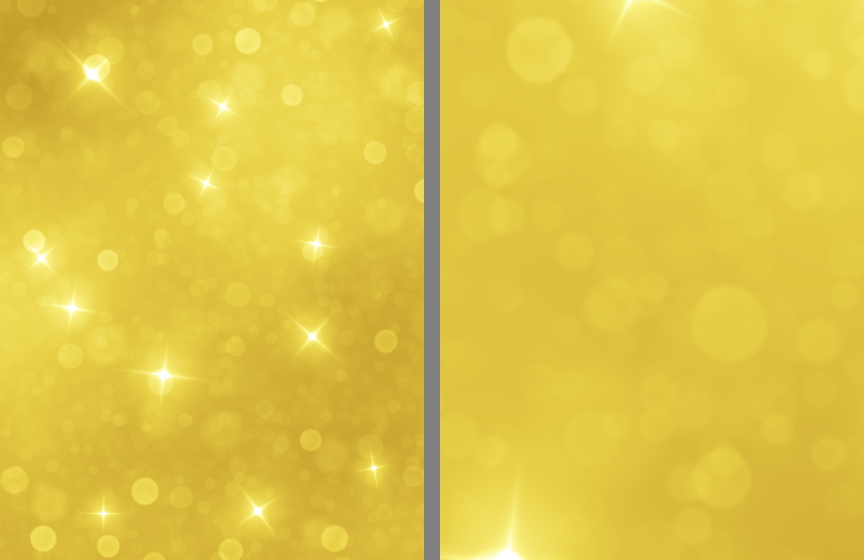
Left: the whole. Right: its middle third, enlarged.
Reproduce this background procedurally as a WebGL 1 fragment shader.

```glsl
precision highp float;
uniform vec2 u_resolution;

float hash(vec2 p) {
  return fract(sin(dot(p, vec2(127.1, 311.7))) * 43758.5453);
}

float noise(vec2 p) {
  vec2 i = floor(p), f = fract(p);
  f = f * f * (3.0 - 2.0 * f);
  return mix(mix(hash(i), hash(i + vec2(1.0, 0.0)), f.x),
             mix(hash(i + vec2(0.0, 1.0)), hash(i + vec2(1.0, 1.0)), f.x), f.y);
}

float fbm(vec2 p) {
  float sum = 0.0, amp = 0.5;
  for (int i = 0; i < 4; i++) {
    sum += amp * noise(p);
    p = p * 2.03 + 17.3;
    amp *= 0.5;
  }
  return sum;
}

float blob(vec2 p, vec2 center, float size) {
  vec2 d = (p - center) / size;
  return exp(-dot(d, d));
}

// Scattered light discs; radius and blur are fractions of the cell size.
float bokeh(vec2 p, float cell, float radius, float blur, float density, float seed) {
  vec2 g = p / cell, id = floor(g);
  float sum = 0.0;
  for (int y = -1; y <= 1; y++) {
    for (int x = -1; x <= 1; x++) {
      vec2 c = id + vec2(float(x), float(y)), k = c + seed;
      vec2 center = c + vec2(hash(k), hash(k + 31.7));
      float r = radius * mix(0.75, 1.1, hash(k + 57.1));
      float d = length(g - center);
      float disc = 1.0 - smoothstep(r - blur, r + blur, d);
      float rim = 0.8 + 0.2 * smoothstep(0.4 * r, r, d);
      float light = mix(0.25, 1.0, pow(hash(k + 83.9), 3.0));
      sum += step(hash(k + 11.3), density) * disc * rim * light;
    }
  }
  return sum;
}

// Four tapered rays, a wide soft halo and a hot core.
float sparkle(vec2 p, float size, float angle, float stretch) {
  float c = cos(angle), s = sin(angle);
  vec2 q = abs(mat2(c, s, -s, c) * p);
  float d = length(p);
  vec2 taper = max(1.0 - q / (size * vec2(1.0, stretch)), 0.0);
  vec2 width = size * (0.01 + 0.025 * taper);
  vec2 rays = taper * taper * exp(-q.yx / width);
  float halo = 0.5 * exp(-d * d / (size * size * 0.25)) + 0.6 * exp(-d / (size * 0.17));
  float core = 1.0 - smoothstep(size * 0.03, size * 0.085, d);
  return halo + 1.2 * (rays.x + rays.y) + 1.4 * core;
}

vec3 gold(float t) {
  vec3 c = mix(vec3(0.77, 0.62, 0.17), vec3(0.82, 0.69, 0.21), clamp(t * 4.0, 0.0, 1.0));
  c = mix(c, vec3(0.87, 0.76, 0.25), clamp(t * 4.0 - 1.0, 0.0, 1.0));
  c = mix(c, vec3(0.91, 0.82, 0.28), clamp(t * 4.0 - 2.0, 0.0, 1.0));
  c = mix(c, vec3(0.94, 0.87, 0.36), clamp(t * 4.0 - 3.0, 0.0, 1.0));
  c = mix(c, vec3(0.98, 0.95, 0.52), clamp(t * 2.0 - 2.0, 0.0, 1.0));
  c = mix(c, vec3(1.0, 0.99, 0.79), clamp(t * 2.0 - 3.0, 0.0, 1.0));
  return mix(c, vec3(1.0), clamp(t * 2.0 - 4.0, 0.0, 1.0));
}

void main() {
  vec2 p = gl_FragCoord.xy / u_resolution.y;
  float aspect = u_resolution.x / u_resolution.y;
  vec2 s = vec2(p.x / aspect, p.y);

  // Broad light and shade
  float tone = 0.1 + 0.52 * fbm(p * 4.5 + 3.0);
  tone += 0.52 * blob(s, vec2(0.66, 0.8), 0.27);
  tone += 0.5 * blob(s, vec2(0.05, 0.43), 0.26);
  tone += 0.2 * blob(s, vec2(0.32, 0.64), 0.22);
  tone -= 0.35 * blob(s, vec2(0.1, 0.92), 0.2);
  tone -= 0.16 * blob(s, vec2(0.75, 0.36), 0.25);

  // Blurred lights, fine grains, then crisp larger discs
  tone += 0.32 * bokeh(p, 0.1, 0.33, 0.14, 0.5, 5.0);
  tone += 0.16 * bokeh(p, 0.026, 0.4, 0.1, 0.7, 19.0);
  tone += 0.16 * bokeh(p + 0.013, 0.042, 0.36, 0.08, 0.6, 43.0);
  tone += 0.66 * bokeh(p, 0.1, 0.23, 0.025, 0.45, 71.0);

  // Sparkles, one jittered in each cell of a coarse grid
  for (int i = 0; i < 12; i++) {
    vec2 cell = vec2(mod(float(i), 3.0), floor(float(i) / 3.0));
    vec2 k = cell + 7.0;
    vec2 center = (cell + 0.15 + 0.7 * vec2(hash(k), hash(k + 23.0))) * vec2(aspect / 3.0, 0.25);
    float size = mix(0.055, 0.15, pow(hash(k + 41.0), 1.6));
    tone += sparkle(p - center, size, 1.57 * hash(k + 59.0), mix(0.6, 1.0, hash(k + 67.0)));
  }

  gl_FragColor = vec4(gold(tone), 1.0);
}
```
